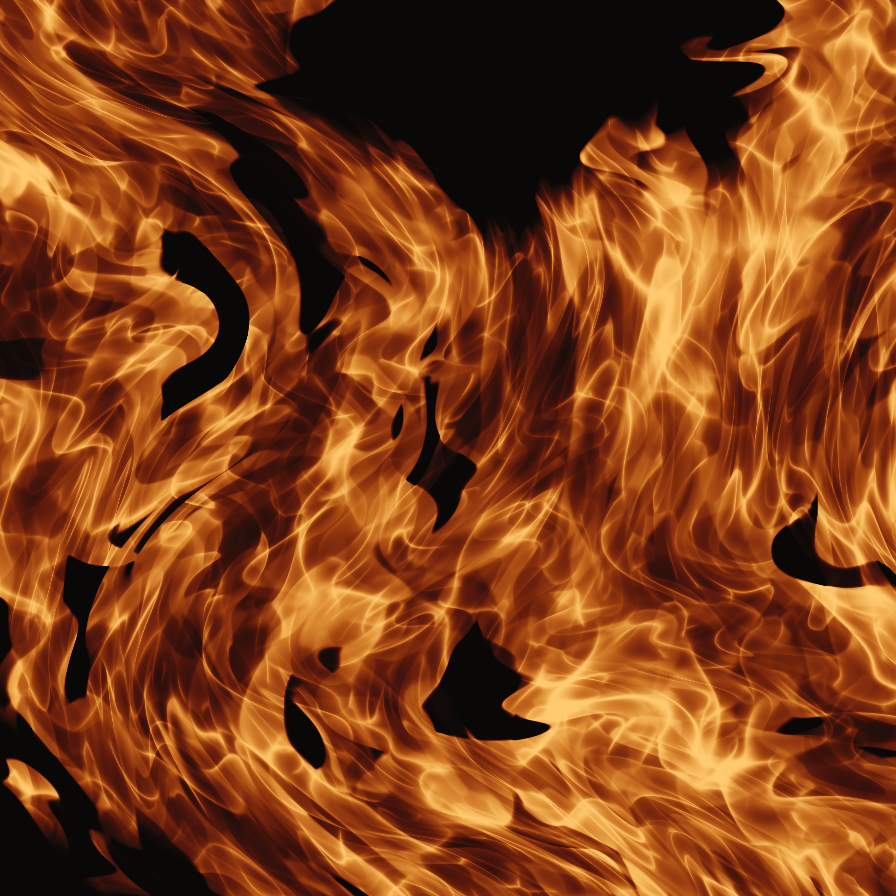
A Shadertoy shader for this texture:

```glsl
// Draws a wall of swirling orange flames with glowing filaments and black gaps.

vec3 hash3(vec2 cell) {
    vec3 k = vec3(dot(cell, vec2(127.1, 311.7)),
                  dot(cell, vec2(269.5, 183.3)),
                  dot(cell, vec2(419.2, 371.9)));
    return fract(sin(k) * 43758.545);
}

// Cellular noise: x = nearest distance, y = gap to the second, z = soft cell tone
vec3 cellular(vec2 p) {
    vec2 base = floor(p);
    float nearest = 9.0, second = 9.0, toneSum = 0.0, weightSum = 0.0;
    for (int j = -1; j <= 1; j++)
    for (int i = -1; i <= 1; i++) {
        vec2 cell = base + vec2(i, j);
        vec3 rnd = hash3(cell);
        float d = length(cell + rnd.xy - p);
        second = min(second, max(nearest, d));
        nearest = min(nearest, d);
        float weight = exp(-32.0 * d);
        toneSum += weight * rnd.z;
        weightSum += weight;
    }
    return vec3(nearest, second - nearest, toneSum / weightSum);
}

// Layered sine shears that fold space into curling strands
vec2 swirl(vec2 p, float seed) {
    float freq = 7.0;
    for (int i = 0; i < 8; i++) {
        float n = float(i);
        float angle = 2.4 * n + 0.3;
        vec2 dir = vec2(cos(angle), sin(angle));
        float phase = 1.3 * n * n + 0.3 * seed * n + 0.8;
        p += dir * sin(dot(p, vec2(-dir.y, dir.x)) * freq + phase) * 0.66 / freq;
        freq *= 1.5;
    }
    return p;
}

// Maps heat from black through rust and orange to pale yellow
vec3 fireColor(float heat) {
    float red = 0.04 + 0.96 * (1.0 - exp(-heat));
    float floorLight = min(1.0, 0.3 + 6.0 * red);
    return vec3(red,
                0.055 * floorLight + 0.74 * pow(red, 2.7),
                0.045 * floorLight + 0.4 * pow(red, 6.0));
}

void mainImage(out vec4 fragColor, in vec2 fragCoord) {
    vec2 uv = fragCoord / iResolution.y;

    // Translucent sheets with sparse bright rims, from broad tongues to thin wisps
    float light = 0.0, scale = 8.0, strength = 1.0;
    for (int i = 0; i < 5; i++) {
        float seed = float(i);
        vec2 q = swirl(uv, seed);
        q.x += 0.3 * q.y;
        vec3 sheet = cellular(q * vec2(scale, 0.45 * scale) + 13.7 * seed);
        float body = (0.06 + 0.94 * sheet.z) * (0.3 + sheet.x);
        float broken = smoothstep(0.0, 0.95, sin(scale * (1.5 * q.x + 2.0 * q.y) + 2.0 * seed));
        float rim = exp((1.8 * seed - 17.0) * sheet.y) * (0.2 + 2.2 * sheet.z * sheet.z) * broken;
        light += strength * (body + rim);
        scale *= 1.5;
        strength *= 0.83;
    }

    // Black gaps: ragged holes, the open top and the lower left corner
    vec2 folded = swirl(uv, 0.0);
    vec2 bent = mix(uv, folded, 0.4);
    vec2 strand = folded + vec2(0.3 * folded.y, 0.0);
    vec2 fringe = swirl(uv, 2.0);
    float ragged = cellular(fringe * vec2(26.0, 10.0) + 3.1).z - 0.5;
    float tone = cellular(strand * vec2(14.0, 6.5) + 5.3).z + 0.28 * ragged;
    float top = length((bent - vec2(0.56, 0.98)) / vec2(0.27, 0.21)) - 1.0;
    float corner = 4.0 * (bent.y + 0.6 * bent.x - 0.22);
    float cover = smoothstep(-0.12, 0.2, min(top, corner) + 0.6 * (tone - 0.5) + 0.25 * ragged);
    cover *= smoothstep(0.02, 0.2, tone);

    // Broad drift between hot and dim regions
    float drift = 1.0 + 0.3 * sin(9.0 * bent.x + 2.0) * sin(8.0 * bent.y + 1.0)
                      + 0.2 * sin(17.0 * (folded.x + 0.6 * folded.y));

    float heat = 0.5 * cover * drift * pow(light, 2.05);
    fragColor = vec4(fireColor(heat), 1.0);
}
```
